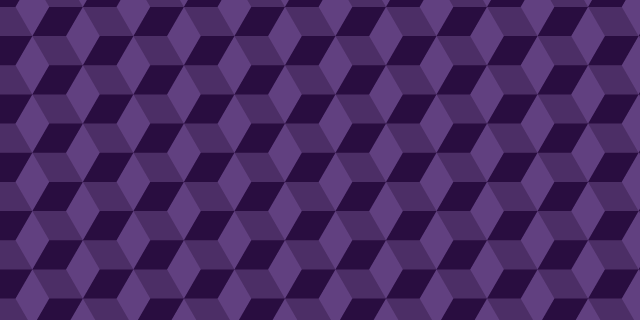
Give the GLSL for this pattern, as a WebGL 2 fragment shader.

```glsl
#version 300 es
precision highp float;
// Tumbling blocks: a purple lattice of cubes, each made of three flat rhombic faces.

#define EDGE 0.10525                  // rhombus side, as a share of canvas height
#define ANCHOR vec2(0.7326, 0.5227)   // one lattice corner, in canvas heights
#define LIGHT_FACE vec3(0.38, 0.25, 0.50)
#define MID_FACE vec3(0.30, 0.18, 0.40)
#define DARK_FACE vec3(0.16, 0.05, 0.25)
#define SAMPLES 4                     // antialiasing samples per axis

uniform vec2 u_resolution;
out vec4 fragColor;

// Flat colour of the cube face at p
vec3 faceColor(vec2 p) {
    // Half-repeat cells: 1.5 edges wide, one rhombus tall
    vec2 grid = (p - ANCHOR) / (EDGE * vec2(1.5, 0.5 * sqrt(3.0)));
    vec2 cell = floor(grid);
    vec2 local = grid - cell;

    // Dark and mid faces alternate like a checkerboard, leaning opposite ways
    bool isDark = mod(cell.x + cell.y, 2.0) < 0.5;
    float lean = isDark ? local.y : 1.0 - local.y;

    // The leaning face fills two thirds of its cell; light rhombi fill the gaps
    float inside = 1.0 / 3.0 - abs(local.x - (1.0 + lean) / 3.0);
    vec3 leaningFace = isDark ? DARK_FACE : MID_FACE;
    return inside > 0.0 ? leaningFace : LIGHT_FACE;
}

void main() {
    // Average a grid of samples over the pixel to smooth the edges
    vec3 color = vec3(0.0);
    for (int j = 0; j < SAMPLES; j++) {
        for (int i = 0; i < SAMPLES; i++) {
            vec2 offset = (vec2(i, j) + 0.5) / float(SAMPLES) - 0.5;
            color += faceColor((gl_FragCoord.xy + offset) / u_resolution.y);
        }
    }
    fragColor = vec4(color / float(SAMPLES * SAMPLES), 1.0);
}
```
